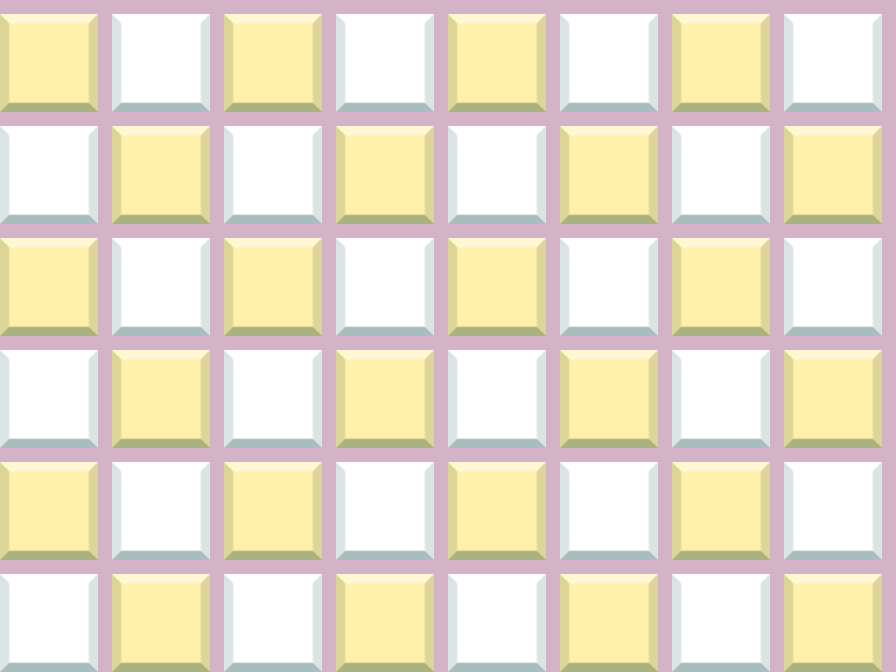
Write a Shadertoy shader that draws this pattern.

```glsl
// Straight edge, smoothed over one pixel
float cover(float d, float px) {
    return clamp(d / px + 0.5, 0.0, 1.0);
}

// One bevelled tile; inset is the distance inward from its sides
vec3 bevelTile(vec2 inset, bool isTop, bool isYellow, float px) {
    vec3 face = isYellow ? vec3(1.0, 0.945, 0.663) : vec3(1.0);
    vec3 top = isYellow ? vec3(1.0, 0.97, 0.83) : vec3(1.0);
    vec3 side = isYellow ? vec3(0.86, 0.84, 0.595) : vec3(0.86, 0.893, 0.898);
    vec3 bottom = isYellow ? vec3(0.663, 0.698, 0.502) : vec3(0.663, 0.741, 0.749);

    // Mitred corners between the sides and the top or bottom
    vec3 bevel = mix(isTop ? top : bottom, side, cover((inset.y - inset.x) * 0.707, px));

    // Softly rounded step up to the flat face
    float flatArea = smoothstep(0.071, 0.095, min(inset.x, inset.y));
    return mix(bevel, face, flatArea);
}

void mainImage(out vec4 fragColor, in vec2 fragCoord) {
    // Checkerboard of 8 by 6 cells, each tile at its cell's lower left
    vec2 grid = vec2(8.0, 6.0);
    vec2 p = fragCoord / iResolution.xy * grid + 0.0625;
    vec2 px = grid / iResolution.xy;
    vec2 cell = floor(p);
    vec2 q = p - cell - 0.5;
    vec2 inset = 0.4375 - abs(q);

    bool isYellow = mod(cell.x + cell.y, 2.0) > 0.5;
    vec3 tile = bevelTile(inset, q.y > 0.0, isYellow, max(px.x, px.y));

    // Grout between tiles
    vec3 grout = vec3(0.835, 0.702, 0.78);
    float tileArea = cover(inset.x, px.x) * cover(inset.y, px.y);
    fragColor = vec4(mix(grout, tile, tileArea), 1.0);
}
```
